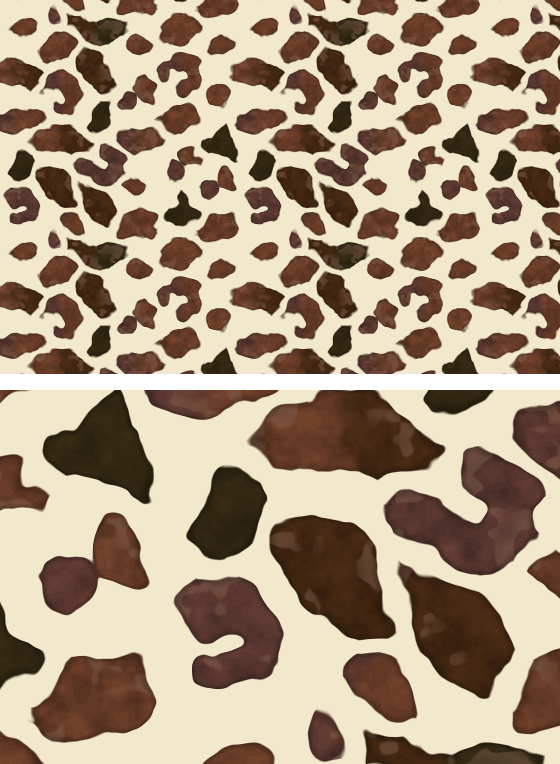
Top: the whole. Bottom: its middle third, enlarged.
Write a WebGL 2 fragment shader that draws this pattern.

```glsl
#version 300 es
precision highp float;
// Seamless animal-print pattern of brown watercolour spots on cream.
uniform vec2 u_resolution;
out vec4 fragColor;

// Layout, in canvas heights: each tile holds 6 staggered columns of 5 spots
const vec2 TILE = vec2(0.6445, 0.5996);
const vec2 GRID = vec2(6.0, 5.0);
const vec2 PHASE = vec2(0.47, 0.38);
const float SPOT_UNIT = 0.062;
const float JITTER = 0.2;
const float TILT_JITTER = 0.5;
const float MIN_GAP = 0.24;
const float EDGE_WOBBLE = 0.34;

// Colours
const vec3 CREAM = vec3(0.95, 0.91, 0.80);
const vec3 PALE = vec3(0.50, 0.37, 0.30);
const vec3 TONES[4] = vec3[4](
  vec3(0.40, 0.23, 0.15),   // russet
  vec3(0.26, 0.15, 0.07),   // umber
  vec3(0.19, 0.15, 0.07),   // olive black
  vec3(0.34, 0.21, 0.18));  // plum

// Kinds of spot: two sizes, tilt, then bend of a bar or half gap of an arc
const vec4 KINDS[12] = vec4[12](
  vec4(0.56, 0.43, 0.0, 0.0),     // 0 pebble
  vec4(0.98, 0.65, 0.45, 0.0),    // 1 oval
  vec4(1.12, 0.64, -0.65, 0.0),   // 2 leaf
  vec4(0.70, 0.42, 1.0, 0.0),     // 3 nut
  vec4(1.30, 0.54, -0.35, -0.22), // 4 bar
  vec4(1.05, 0.50, 0.15, 0.16),   // 5 lump
  vec4(1.45, 0.50, 0.10, 0.30),   // 6 crescent
  vec4(0.62, 0.34, -2.36, 0.95),  // 7 arch
  vec4(0.50, 0.32, 3.14, 1.0),    // 8 hook
  vec4(0.44, 0.42, 0.75, 0.0),    // 9 bow
  vec4(0.80, 0.42, -0.25, 0.0),   // 10 wedge
  vec4(0.70, 0.40, 2.0, 1.05));   // 11 broad hook
const int LEFT_TONE[12] = int[12](0, 0, 1, 2, 0, 3, 1, 3, 3, 3, 2, 3);
const int RIGHT_TONE[12] = int[12](0, 0, 1, 2, 1, 0, 2, 0, 3, 0, 2, 3);
// Kind in each cell, column by column from the top
const int CELL_KIND[30] = int[30](
  0, 4, 5, 3, 8,  9, 1, 7, 4, 2,  6, 2, 3, 11, 2,
  1, 0, 9, 5, 0,  1, 7, 1, 9, 10,  1, 0, 0, 10, 9);

float hash(vec2 p) {
  return fract(sin(dot(p, vec2(127.1, 311.7))) * 43758.5453);
}

float noise(vec2 p) {
  vec2 i = floor(p), f = fract(p);
  f = f * f * (3.0 - 2.0 * f);
  return mix(mix(hash(i), hash(i + vec2(1, 0)), f.x),
             mix(hash(i + vec2(0, 1)), hash(i + vec2(1, 1)), f.x), f.y);
}

float smin(float a, float b, float k) {
  float h = max(k - abs(a - b), 0.0) / k;
  return min(a, b) - h * h * k * 0.25;
}

mat2 rotation(float a) {
  return mat2(cos(a), -sin(a), sin(a), cos(a));
}

// Approximate signed distance to a spot of the given kind
float spotDistance(vec2 q, int kind, float turn) {
  vec4 s = KINDS[kind];
  q = rotation(s.z + turn) * q;
  if (kind < 4) return (length(q / s.xy) - 1.0) * s.y;
  if (kind < 7) {
    q.y -= s.w * (q.x * q.x - 0.5);
    vec2 e = pow(abs(q) / s.xy, vec2(2.6));
    return (pow(e.x + e.y, 1.0 / 2.6) - 1.0) * s.y;
  }
  if (kind == 9) {
    float lobes = smin(length(q - vec2(s.x, 0)), length(q + vec2(s.x, 0)), 0.15) - s.y;
    return smin(lobes, length(q - vec2(s.x, -0.45)) - 0.27, 0.15);
  }
  if (kind == 10) {
    float sides = abs(q.x) * s.x + q.y * 0.6 - s.y;
    return -smin(-sides, q.y + s.y, 0.25) - 0.1;
  }
  q.y = abs(q.y);
  if (atan(q.y, q.x) > s.w) return abs(length(q) - s.x) - s.y;
  return length(q - s.x * vec2(cos(s.w), sin(s.w))) - s.y;
}

// Watercolour: two blended tones, stepped washes, pale blooms, dark rim
vec3 paint(vec2 q, int kind, vec2 seed, float d) {
  float cloud = noise(q * 2.3 + seed) * 0.65 + noise(q * 6.1 + seed) * 0.35;
  float blend = smoothstep(-0.35, 0.35, q.x + (cloud - 0.5) * 1.3);
  vec3 c = mix(TONES[LEFT_TONE[kind]], TONES[RIGHT_TONE[kind]], blend);
  float wash = noise(q * 3.7 + seed + 17.0) * 0.7 + noise(q * 11.0 + seed) * 0.3;
  c *= 0.82 + 0.36 * floor(wash * 6.0) / 5.0;
  float bloom = smoothstep(0.62, 0.70, cloud) * smoothstep(-0.5, -0.1, d);
  c = mix(c, PALE, LEFT_TONE[kind] == 2 ? 0.0 : 0.5 * bloom);
  return c * mix(0.76, 1.0, smoothstep(0.0, 0.10, -d));
}

void main() {
  vec2 p = gl_FragCoord.xy / u_resolution.y - vec2(0, 1);
  vec2 cellSize = TILE / GRID;
  vec2 home = floor(p / cellSize);
  float nearest = 1e3, second = 1e3;
  vec2 local = vec2(0), seed = vec2(0);
  int kind = 0;

  // Find the two closest spots
  for (int j = -1; j <= 1; j++) for (int i = -1; i <= 1; i++) {
    vec2 cell = home + vec2(i, j);
    vec2 id = mod(vec2(cell.x, -1.0 - cell.y), GRID);
    vec2 rnd = vec2(hash(id + 3.1), hash(id + 8.7));
    vec2 centre = cell + PHASE + vec2(0, 0.5 * mod(id.x, 2.0)) + JITTER * (rnd - 0.5);
    vec2 q = (p - centre * cellSize) / SPOT_UNIT;
    vec2 s = rnd * 50.0;
    vec2 warp = vec2(noise(q * 2.1 + s), noise(q * 2.1 + s + 31.0)) - 0.5;
    float rough = 0.05 * (noise(q * 7.0 + s) - 0.5);
    int k = CELL_KIND[int(id.x * GRID.y + id.y + 0.5)];
    float d = spotDistance(q + EDGE_WOBBLE * warp, k, TILT_JITTER * (rnd.x - 0.5)) + rough;
    second = min(second, max(d, nearest));
    if (d < nearest) { nearest = d; local = q; seed = s; kind = k; }
  }

  // Keep a cream gap between neighbours, then colour the spot
  float d = max(nearest, 0.5 * (nearest - second + MIN_GAP));
  float aa = 0.9 / (u_resolution.y * SPOT_UNIT);
  float ink = 1.0 - smoothstep(-aa, aa, d);
  fragColor = vec4(mix(CREAM, paint(local, kind, seed, d), ink), 1.0);
}
```
